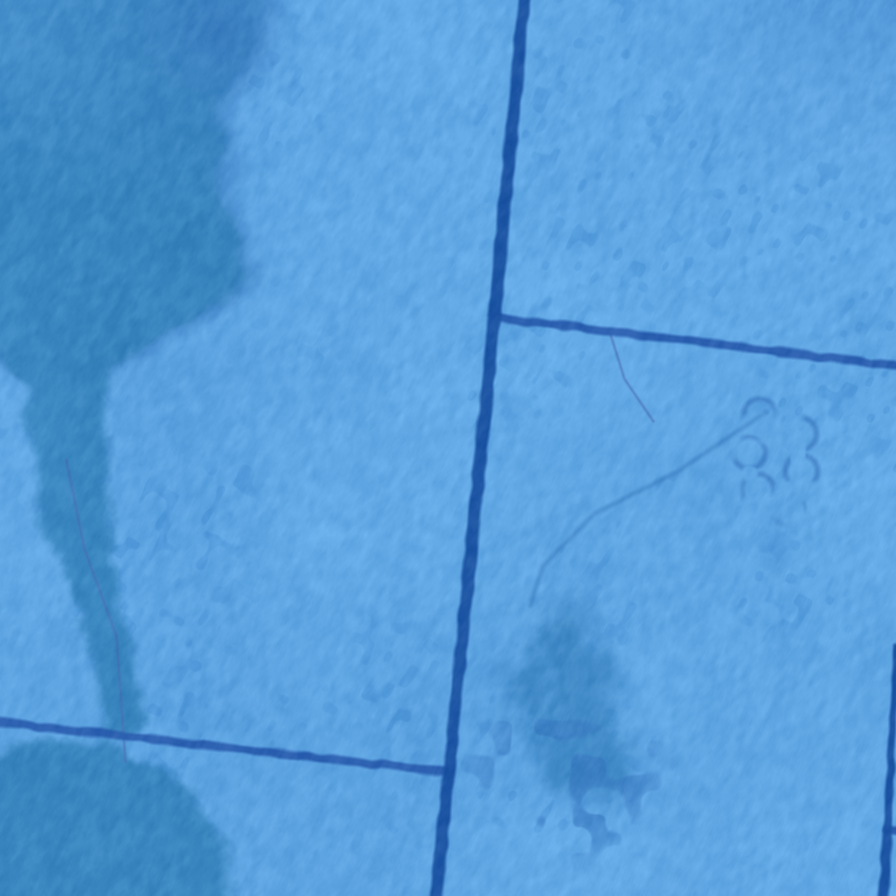
This texture is drawn by a WebGL 1 fragment shader. Its source:

```glsl
precision highp float;
uniform vec2 u_resolution;

float hash(vec2 p) {
  return fract(sin(dot(p, vec2(127.1, 311.7))) * 43758.5453);
}

float noise(vec2 p) {
  vec2 i = floor(p), f = fract(p);
  f = f * f * (3.0 - 2.0 * f);
  return mix(mix(hash(i), hash(i + vec2(1.0, 0.0)), f.x),
             mix(hash(i + vec2(0.0, 1.0)), hash(i + 1.0), f.x), f.y);
}

float fbm(vec2 p) {
  float sum = 0.0, amp = 0.5;
  for (int i = 0; i < 4; i++) {
    sum += amp * noise(p);
    p = mat2(1.6, 1.2, -1.2, 1.6) * p + 7.3;
    amp *= 0.5;
  }
  return sum;
}

// Distance to a segment whose radius runs from ra to rb
float taper(vec2 p, vec2 a, vec2 b, float ra, float rb) {
  vec2 ab = b - a;
  float h = clamp(dot(p - a, ab) / dot(ab, ab), 0.0, 1.0);
  return length(p - a - ab * h) - mix(ra, rb, h);
}

float segment(vec2 p, vec2 a, vec2 b) {
  return taper(p, a, b, 0.0, 0.0);
}

float ellipse(vec2 p, vec2 center, vec2 radius) {
  return (length((p - center) / radius) - 1.0) * min(radius.x, radius.y);
}

float stroke(float d, float halfWidth, float blur) {
  return 1.0 - smoothstep(halfWidth - blur, halfWidth + blur, d);
}

// Large damp area with its narrow run, and the one in the lower corner
float dampDistance(vec2 p) {
  float edge = 0.25 + 0.045 * smoothstep(0.88, 0.97, p.y)
             + 0.027 * exp(-pow((p.y - 0.71) / 0.045, 2.0))
             - 0.125 * (1.0 - smoothstep(0.57, 0.68, p.y));
  float d = max(p.x - edge, max(0.6 - 1.2 * p.x, 0.55) - p.y);
  d = min(d, taper(p, vec2(0.075, 0.56), vec2(0.083, 0.43), 0.047, 0.04));
  d = min(d, taper(p, vec2(0.083, 0.43), vec2(0.112, 0.32), 0.04, 0.026));
  d = min(d, taper(p, vec2(0.112, 0.32), vec2(0.142, 0.2), 0.026, 0.022));
  return min(d, ellipse(p, vec2(0.06, 0.01), vec2(0.195, 0.165)));
}

void main() {
  vec2 p = gl_FragCoord.xy / u_resolution;
  float px = 1.0 / min(u_resolution.x, u_resolution.y);

  // Mottled plaster with short slanted grain
  vec2 slant = mat2(0.87, 0.5, -0.5, 0.87) * p;
  float grain = fbm(slant * vec2(130.0, 65.0)) - 0.47;
  float broad = fbm(p * 5.0 + 3.0) - 0.47;
  vec3 color = vec3(0.378, 0.655, 0.895) + vec3(0.07, 0.07, 0.055) * broad;
  color -= vec3(0.025, 0.03, 0.025) * smoothstep(0.65, 1.0, p.y) * smoothstep(0.5, 1.0, p.x);
  float pits = smoothstep(0.66, 0.83, noise(slant * vec2(95.0, 60.0) + 9.0));
  color -= vec3(0.045, 0.04, 0.03) * pits * smoothstep(0.4, 0.65, fbm(p * 9.0));

  // Damp areas with a violet fringe
  float ragged = (fbm(p * 32.0) - 0.47) * 0.035;
  float damp = dampDistance(p) + ragged;
  float fringe = exp(-pow((damp - 0.004) / 0.014, 2.0)) * smoothstep(0.56, 0.62, p.y);
  vec3 dampColor = vec3(0.225, 0.525, 0.75) + 0.08 * broad;
  dampColor += vec3(0.03, 0.02, 0.03) * smoothstep(0.75, 1.0, p.y);
  color = mix(color, dampColor, 0.95 * (1.0 - smoothstep(-0.012, 0.009, damp)));
  color = mix(color, vec3(0.25, 0.51, 0.77), 0.45 * fringe);
  float topSmudge = exp(-dot((p - vec2(0.245, 0.965)) * 18.0, (p - vec2(0.245, 0.965)) * 18.0));
  color = mix(color, vec3(0.22, 0.47, 0.74), 0.6 * topSmudge);

  // Small soft stain with scattered flecks underneath
  float stain = min(taper(p, vec2(0.628, 0.29), vec2(0.655, 0.165), 0.045, 0.055),
                    ellipse(p, vec2(0.6, 0.225), vec2(0.045, 0.03)));
  stain += ragged * 1.6;
  color = mix(color, vec3(0.24, 0.53, 0.77), 0.88 * (1.0 - smoothstep(-0.035, 0.018, stain)));
  float fleckZone = 1.0 - smoothstep(0.4, 1.1, length((p - vec2(0.63, 0.13)) / vec2(0.14, 0.11)));
  float flecks = smoothstep(0.58, 0.76, noise(p * 48.0 + 2.0));
  color = mix(color, vec3(0.22, 0.47, 0.75), 0.6 * flecks * fleckZone);

  // Faint curved scratch and its tangle of loops
  float curve = segment(p, vec2(0.592, 0.325), vec2(0.606, 0.368));
  curve = min(curve, segment(p, vec2(0.606, 0.368), vec2(0.664, 0.427)));
  curve = min(curve, segment(p, vec2(0.664, 0.427), vec2(0.755, 0.473)));
  curve = min(curve, segment(p, vec2(0.755, 0.473), vec2(0.855, 0.54)));
  color = mix(color, vec3(0.23, 0.49, 0.75), 0.55 * stroke(curve, 0.0025, 0.002 + px));
  float loops = 1.0;
  for (int i = 0; i < 6; i++) {
    float k = float(i);
    vec2 center = vec2(0.848 + 0.037 * mod(k, 2.0) + 0.012 * sin(k * 2.4), 0.537 - 0.021 * k);
    loops = min(loops, abs(length(p - center) - 0.018));
  }
  float broken = smoothstep(0.3, 0.6, noise(p * 55.0));
  color = mix(color, vec3(0.22, 0.46, 0.74), 0.6 * broken * stroke(loops, 0.003, 0.002 + px));

  // Hairline cracks
  float crack = min(segment(p, vec2(0.681, 0.628), vec2(0.697, 0.577)),
                    segment(p, vec2(0.697, 0.577), vec2(0.729, 0.53)));
  crack = min(crack, segment(p, vec2(0.074, 0.487), vec2(0.094, 0.388)));
  crack = min(crack, segment(p, vec2(0.094, 0.388), vec2(0.13, 0.29)));
  crack = min(crack, segment(p, vec2(0.13, 0.29), vec2(0.14, 0.15)));
  color = mix(color, vec3(0.28, 0.43, 0.7), 0.65 * stroke(crack, 0.0013, 0.0008 + px));

  // Dark joints between the slabs
  vec2 q = p + (noise(p * 70.0) - 0.5) * 0.003;
  float upright = min(taper(q, vec2(0.586, 1.01), vec2(0.552, 0.648), 0.0065, 0.0075),
                      taper(q, vec2(0.552, 0.648), vec2(0.486, -0.01), 0.007, 0.0065));
  upright = min(upright, taper(q, vec2(1.001, 0.28), vec2(0.986, -0.01), 0.003, 0.006));
  float level = min(segment(q, vec2(0.552, 0.646), vec2(1.01, 0.59)),
                    segment(q, vec2(-0.01, 0.195), vec2(0.495, 0.139)));
  level = min(level, segment(q, vec2(0.99, 0.074), vec2(1.01, 0.072)));
  color = mix(color, vec3(0.16, 0.36, 0.68), 0.92 * stroke(level, 0.0048, 0.0015 + px));
  color = mix(color, vec3(0.1, 0.32, 0.63), 0.95 * stroke(upright, 0.0, 0.0015 + px));

  color += grain * vec3(0.11, 0.1, 0.08);
  gl_FragColor = vec4(color, 1.0);
}
```
